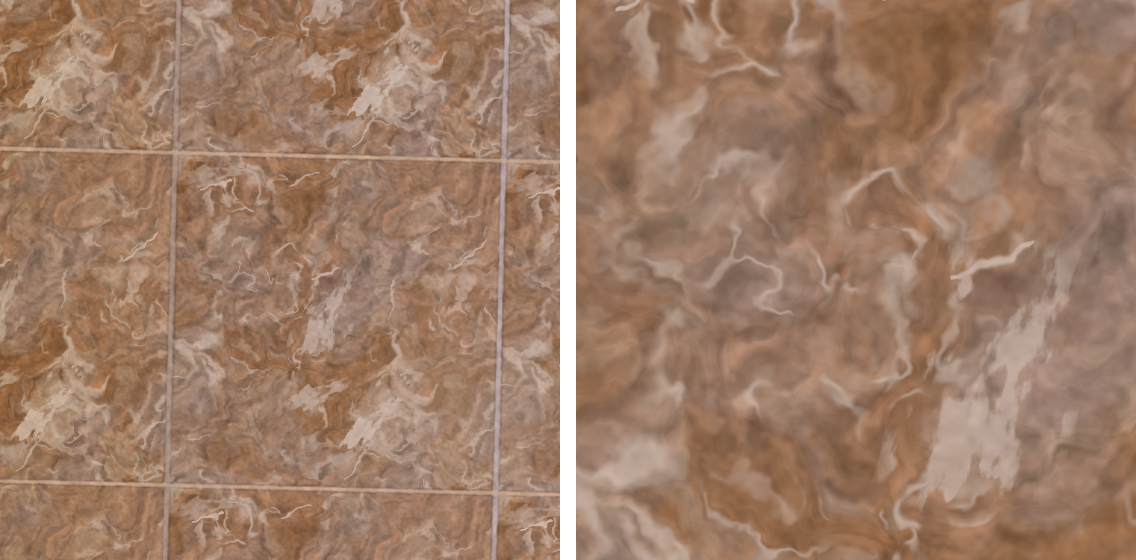
Left: the whole. Right: its middle third, enlarged.
Give the GLSL for this texture, as a three.js fragment shader.

```glsl
varying vec2 vUv;

const vec2 TILE_SIZE = vec2(0.587, 0.594);
const vec2 GRID_ORIGIN = vec2(0.295, 0.141);
const float GRID_TILT = 0.0245;
const vec2 GROUT_HALF_WIDTH = vec2(0.0042, 0.0034);
const float EDGE_SOFTNESS = 0.0024;
const float VEIN_WIDTH = 0.15;
const float RELIEF = 0.5;
const float GRAIN = 0.09;

const vec3 RUST = vec3(0.55, 0.385, 0.26);
const vec3 CLAY = vec3(0.61, 0.45, 0.34);
const vec3 BROWN = vec3(0.57, 0.44, 0.355);
const vec3 MAUVE = vec3(0.59, 0.49, 0.445);
const vec3 SAND = vec3(0.66, 0.55, 0.47);
const vec3 PALE = vec3(0.80, 0.73, 0.69);
const vec3 UMBER = vec3(0.40, 0.29, 0.24);
const vec3 GROUT_PEACH = vec3(0.81, 0.67, 0.57);
const vec3 GROUT_GREY = vec3(0.69, 0.59, 0.54);
const vec3 GROUT_LILAC = vec3(0.75, 0.68, 0.70);

float hash(vec2 p) {
  return fract(sin(dot(p, vec2(127.1, 311.7))) * 43758.5453);
}

float noise(vec2 p) {
  vec2 i = floor(p), f = fract(p);
  f = f * f * (3.0 - 2.0 * f);
  return mix(mix(hash(i), hash(i + vec2(1.0, 0.0)), f.x),
             mix(hash(i + vec2(0.0, 1.0)), hash(i + 1.0), f.x), f.y);
}

float fbm(vec2 p) {
  float sum = 0.0, amp = 0.5;
  for (int i = 0; i < 5; i++) {
    sum += amp * noise(p);
    p = mat2(1.6, 1.2, -1.2, 1.6) * p + 7.3;
    amp *= 0.5;
  }
  return sum / 0.97;
}

// Tapered stroke from a to b
float streak(vec2 p, vec2 a, vec2 b, float width) {
  vec2 ab = b - a;
  float t = clamp(dot(p - a, ab) / dot(ab, ab), 0.0, 1.0);
  float w = width * (0.3 + 2.0 * t * (1.0 - t)) * (0.5 + noise(p * 45.0));
  return 1.0 - smoothstep(0.2 * w, w, length(p - a - ab * t));
}

// Cluster of broken mineral flakes along an angle
float flakes(vec2 p, vec2 centre, float angle, vec2 size) {
  float c = cos(angle), s = sin(angle);
  vec2 r = mat2(c, -s, s, c) * (p - centre);
  float body = exp(-dot(r / size, r / size));
  float chips = fbm(r * vec2(20.0, 42.0) + 3.0) + 0.24 * body;
  return smoothstep(0.62, 0.78, chips) * smoothstep(0.05, 0.4, body);
}

// Short broken squiggles along noise contours
float veins(vec2 p, float scale, float seed) {
  vec2 q = p * scale + seed;
  float contour = abs(0.75 * noise(q) + 0.25 * noise(q * 2.3) - 0.5);
  float patches = smoothstep(0.45, 0.75, noise(p * 6.0 + seed * 1.7));
  float breaks = smoothstep(0.35, 0.7, noise(q * 1.4 + 19.0));
  return (1.0 - smoothstep(0.0, VEIN_WIDTH, contour)) * patches * breaks;
}

vec3 marble(vec2 q) {
  vec2 warp = vec2(fbm(q * 9.0 + 11.0), fbm(q * 9.0 + 29.0)) - 0.5;
  vec2 w = q + 0.16 * warp;

  // Mottled body
  float tone = smoothstep(0.25, 0.75, fbm(w * 5.5 + 2.0));
  vec3 col = mix(RUST, BROWN, smoothstep(0.0, 0.42, tone));
  col = mix(col, MAUVE, 0.85 * smoothstep(0.42, 0.85, tone));
  col = mix(col, CLAY, 0.7 * smoothstep(0.45, 0.62, fbm(w * 7.0 + 41.0)));
  col = mix(col, SAND, 0.65 * smoothstep(0.48, 0.68, fbm(w * 14.0 + 17.0)));
  vec2 h = q - vec2(0.23, 0.61);
  col = mix(col, MAUVE, 0.4 * exp(-25.0 * dot(h, h)));

  // Brushed relief and dark flecks
  vec2 r = w * 28.0;
  col *= 1.0 + RELIEF * (fbm(r) - fbm(r + vec2(0.4, -0.4)));
  col = mix(col, UMBER, 0.35 * veins(w, 19.0, 63.0));

  // Pale veins
  float v = 0.75 * veins(w, 14.0, 5.0);
  v = max(v, 0.7 * veins(w, 18.0, 37.0));
  v = max(v, 0.65 * veins(w, 24.0, 83.0));

  // Bright flakes and strokes
  float f = flakes(q, vec2(0.62, 0.22), 0.95, vec2(0.15, 0.05));
  f = max(f, 0.75 * flakes(q, vec2(0.46, 0.52), 1.3, vec2(0.13, 0.08)));
  f = max(f, 0.7 * flakes(q, vec2(0.46, 0.30), 0.6, vec2(0.09, 0.05)));
  f = max(f, 0.5 * flakes(q, vec2(0.13, 0.95), 0.4, vec2(0.09, 0.04)));
  vec2 s = q + 0.12 * warp;
  f = max(f, streak(s, vec2(0.07, 0.87), vec2(0.17, 0.92), 0.012));
  f = max(f, 0.8 * streak(s, vec2(0.35, 0.90), vec2(0.41, 0.96), 0.010));
  f = max(f, 0.9 * streak(s, vec2(0.86, 0.67), vec2(0.95, 0.77), 0.012));
  f = max(f, 0.9 * streak(s, vec2(0.43, 0.65), vec2(0.51, 0.67), 0.012));
  f = max(f, 0.7 * streak(s, vec2(0.65, 0.50), vec2(0.68, 0.65), 0.010));
  f = max(f, 0.8 * streak(s, vec2(0.54, 0.04), vec2(0.61, 0.13), 0.012));
  return mix(col, PALE, max(v, 0.9 * f));
}

void main() {
  vec2 uv = vUv;
  vec2 p = (uv - GRID_ORIGIN + GRID_TILT * vec2(-uv.y, uv.x)) / TILE_SIZE;
  vec3 col = marble(fract(p));

  // Per-tile tint and uneven light
  col *= 0.98 + 0.04 * hash(floor(p) + 3.0);
  col *= mix(vec3(0.98, 0.95, 0.88), vec3(1.01, 1.0, 1.0), smoothstep(0.0, 0.5, uv.x));
  vec2 g = (uv - vec2(0.82, 0.25)) / vec2(0.2, 0.16);
  col = mix(col, SAND * 1.1, 0.3 * exp(-dot(g, g)));

  // Grout with shaded edges
  vec2 d = abs(fract(p + 0.5) - 0.5) * TILE_SIZE;
  d += 0.0014 * (noise(uv * 90.0) - 0.5);
  vec2 shade = 1.0 - smoothstep(GROUT_HALF_WIDTH, GROUT_HALF_WIDTH * 2.4, d);
  col *= 1.0 - 0.14 * max(shade.x, shade.y);
  vec2 line = 1.0 - smoothstep(GROUT_HALF_WIDTH - EDGE_SOFTNESS, GROUT_HALF_WIDTH + EDGE_SOFTNESS, d);
  float wear = 0.65 + 0.35 * noise(uv * 60.0);
  col = mix(col, mix(GROUT_GREY, GROUT_LILAC, smoothstep(0.4, 0.8, uv.x)), line.x * wear);
  col = mix(col, GROUT_PEACH, line.y * wear);

  // Fine surface grain
  col += GRAIN * (0.6 * noise(uv * 190.0) + 0.4 * noise(uv * 100.0) - 0.5);
  gl_FragColor = vec4(clamp(col, 0.0, 1.0), 1.0);
}
```
